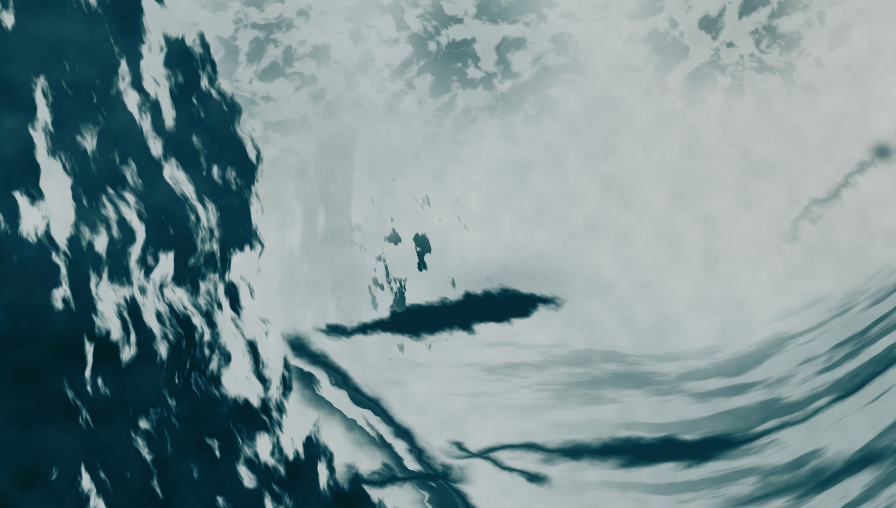
Write a WebGL 1 fragment shader that draws this texture.

```glsl
precision highp float;
// Churning water seen from below: pale foam, dark teal streaks and curved ripples.
uniform vec2 u_resolution;

float hash(vec2 p) {
  vec3 q = fract(vec3(p.xyx) * 0.1031);
  q += dot(q, q.yzx + 33.33);
  return fract((q.x + q.y) * q.z);
}

float noise(vec2 p) {
  vec2 i = floor(p), f = fract(p);
  f = f * f * (3.0 - 2.0 * f);
  float low = mix(hash(i), hash(i + vec2(1.0, 0.0)), f.x);
  float high = mix(hash(i + vec2(0.0, 1.0)), hash(i + 1.0), f.x);
  return mix(low, high, f.y);
}

float fbm(vec2 p) {
  float sum = 0.0, gain = 0.53;
  for (int i = 0; i < 4; i++) {
    sum += gain * noise(p);
    p = p * 2.03 + 7.3;
    gain *= 0.5;
  }
  return sum;
}

// Soft elliptical spot.
float spot(vec2 p, vec2 center, vec2 radius) {
  vec2 d = (p - center) / radius;
  return exp(-dot(d, d));
}

// Horizontal span with faded ends.
float span(float x, float start, float end, float fade) {
  return smoothstep(start, start + fade, x) * (1.0 - smoothstep(end - fade, end, x));
}

// Stroke around a curve, given the signed distance to it.
float stroke(float d, float halfWidth, float soft) {
  return 1.0 - smoothstep(halfWidth - soft, halfWidth + soft, abs(d));
}

// Height of the bowl-shaped ripple.
float bowl(float x) {
  float rise = max(x - 1.27, 0.0);
  return 0.11 + 0.75 * rise * rise;
}

// Right edge of the dark water.
float shore(float y) {
  float foot = max(0.35 - y, 0.0) / 0.35;
  return 0.56 - 0.2 * smoothstep(0.75, 1.05, y) + 0.26 * foot * foot;
}

// Light level to water colour, from deep to foam.
vec3 waterColor(float light) {
  float s = clamp(light, 0.0, 1.12) * 5.0;
  vec3 c = mix(vec3(0.01, 0.12, 0.15), vec3(0.03, 0.21, 0.27), clamp(s, 0.0, 1.0));
  c = mix(c, vec3(0.14, 0.34, 0.36), clamp(s - 1.0, 0.0, 1.0));
  c = mix(c, vec3(0.36, 0.49, 0.50), clamp(s - 2.0, 0.0, 1.0));
  c = mix(c, vec3(0.56, 0.64, 0.64), clamp(s - 3.0, 0.0, 1.0));
  return mix(c, vec3(0.71, 0.75, 0.75), clamp(s - 4.0, 0.0, 1.6));
}

// Pale water with grey ripples at the top and the right.
float paleLight(vec2 p, float v) {
  float light = 0.99 + 0.12 * (fbm(p * 4.0) - 0.5) + 0.1 * (fbm(p * 30.0) - 0.5);
  float wrinkle = smoothstep(0.42, 0.64, fbm(p * vec2(32.0, 36.0) + 2.0 * fbm(p * 12.0)));
  float top = spot(p, vec2(0.92, 0.92), vec2(0.16, 0.13)) + spot(p, vec2(1.45, 0.96), vec2(0.15, 0.11))
    + 0.8 * spot(p, vec2(0.52, 0.92), vec2(0.12, 0.17));
  light -= top * (0.06 + 0.36 * wrinkle);
  float ridge = smoothstep(0.42, 0.68, fbm(vec2(p.x * 7.0, v * 42.0)));
  float right = smoothstep(0.95, 1.65, p.x) * (1.0 - smoothstep(0.1, 0.25, v));
  light -= right * (0.15 + 0.38 * ridge);
  light -= 0.2 * ridge * span(p.x, 0.68, 1.4, 0.2) * spot(p, vec2(1.0, 0.27), vec2(0.6, 0.06));
  light -= 0.12 * spot(p, vec2(0.64, 0.55), vec2(0.1, 0.2)) * smoothstep(0.4, 0.6, fbm(p * vec2(24.0, 5.0)));
  return light - 0.16 * spot(p, vec2(1.0, 0.435), vec2(0.13, 0.045));
}

// Share of dark water covered by foam flecks.
float foamCover(vec2 p) {
  float cover = 0.42 + 0.13 * spot(p, vec2(0.34, 0.43), vec2(0.27, 0.11));
  cover += 0.14 * spot(p, vec2(0.1, 0.62), vec2(0.05, 0.19));
  cover -= 0.3 * (1.0 - smoothstep(0.04, 0.18, p.x)) * (1.0 - smoothstep(0.42, 0.56, p.y));
  cover -= 0.1 * spot(p, vec2(0.05, 0.9), vec2(0.14, 0.2));
  cover -= 0.05 * spot(p, vec2(0.36, 0.08), vec2(0.3, 0.25));
  return cover + 0.55 * smoothstep(-0.13, 0.11, p.x - shore(p.y));
}

void main() {
  vec2 p = gl_FragCoord.xy / u_resolution.y;
  p.x *= 1.766 * u_resolution.y / u_resolution.x;
  float sway = fbm(p * 9.0) - 0.5;
  float v = p.y - bowl(p.x) + 0.015 * sway;
  // Flecks drawn out along the falling water.
  vec2 fall = vec2(p.x + 0.24 * p.y + 0.06 * sway, p.y * 0.38);
  float fleck = 0.35 * fbm(fall * 19.0) + 0.65 * fbm(fall * 44.0 + 5.0);
  float foam = smoothstep(-0.07, 0.1, fleck - 1.0 + foamCover(p));
  float deep = mix(0.04, 0.22, smoothstep(0.3, 0.65, p.y)) + 0.25 * (fbm(p * 16.0) - 0.5);
  float light = mix(deep, paleLight(p, v), foam);
  // Dark blade in the middle with flecks rising from it.
  float rough = fbm(vec2(p.x * 26.0 + p.y * 14.0, p.y * 34.0)) - 0.5;
  float blade = p.y - 0.345 - 0.13 * (p.x - 0.62) + 0.05 * rough;
  float dark = stroke(blade, 0.008 + 0.02 * span(p.x, 0.68, 1.12, 0.17), 0.011) * span(p.x, 0.6, 1.13, 0.06);
  float spray = smoothstep(0.0, 0.1, fbm(vec2(p.x + 0.2 * p.y, p.y * 0.45) * 55.0) - 0.7
    + 0.2 * spot(p, vec2(0.82, 0.45), vec2(0.06, 0.11)));
  dark = max(dark, 0.9 * spray * spot(p, vec2(0.82, 0.45), vec2(0.09, 0.14)));
  // Strands falling from the shore towards the bottom.
  float along = p.x - 0.57;
  float cord = (p.y - 0.33 + 0.65 * along + 0.85 * along * along) * 0.72 + 0.03 * rough;
  float strand = smoothstep(0.38, 0.56, fbm(vec2(along * 9.0, cord * 48.0)));
  dark = max(dark, 0.95 * stroke(cord, 0.01, 0.012) * span(p.x, 0.55, 0.97, 0.03));
  dark = max(dark, 0.85 * strand * stroke(cord + 0.025, 0.035, 0.025) * span(p.x, 0.55, 0.95, 0.05));
  dark = max(dark, stroke(p.y - 0.06 + 0.06 * rough, 0.014, 0.016) * span(p.x, 0.64, 0.95, 0.08));
  dark = max(dark, 0.85 * stroke(p.y - 0.117 + 0.35 * (p.x - 0.9) + 0.04 * rough, 0.007, 0.01) * span(p.x, 0.87, 1.1, 0.04));
  // Long curved ripples at the lower right.
  float grain = 0.04 * (fbm(vec2(p.x * 13.0, v * 32.0)) - 0.5);
  float swell = 0.008 + 0.018 * spot(p, vec2(1.33, 0.12), vec2(0.13, 0.3));
  dark = max(dark, mix(0.95, 0.72, smoothstep(1.35, 1.6, p.x)) * stroke(v + grain, swell, 0.014) * smoothstep(0.84, 0.95, p.x));
  dark = max(dark, 0.7 * stroke(p.y - 0.29 * (p.x - 1.4) + grain, 0.015, 0.02) * smoothstep(1.36, 1.5, p.x));
  dark = max(dark, 0.32 * stroke(p.y - 0.55 - 0.8 * (p.x - 1.56) + 0.08 * rough, 0.012, 0.02) * smoothstep(1.5, 1.64, p.x));
  dark = max(dark, 0.5 * spot(p, vec2(1.74, 0.7), vec2(0.025, 0.02)));
  vec3 color = waterColor(mix(light, 0.1, dark));
  // Faint warmth at the right.
  color += vec3(0.025, 0.005, 0.0) * smoothstep(0.9, 1.7, p.x) * smoothstep(0.3, 0.6, p.y);
  gl_FragColor = vec4(color, 1.0);
}
```
